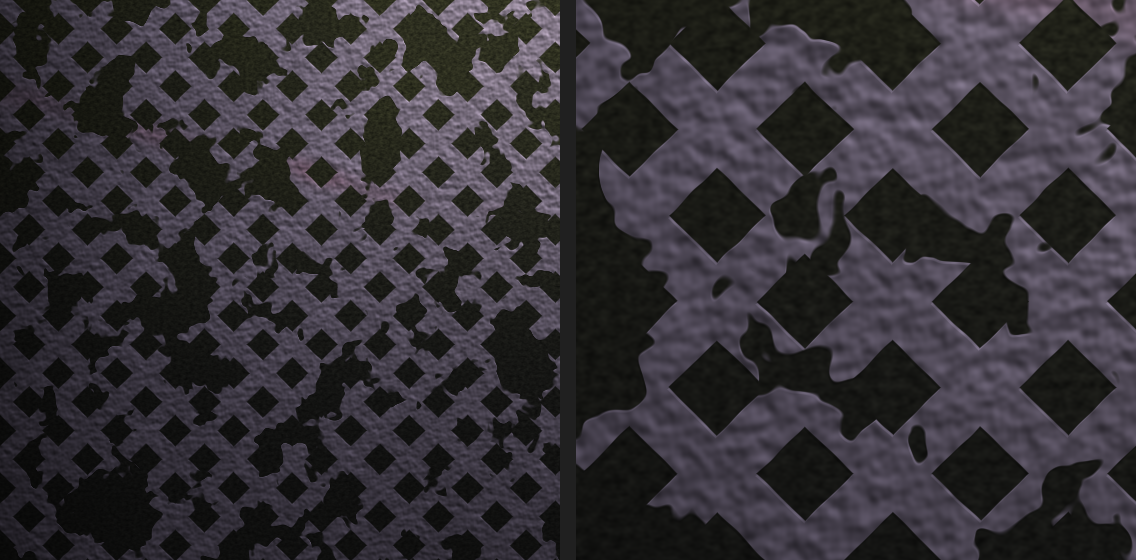
Left: the whole. Right: its middle third, enlarged.
A Shadertoy shader for this pattern:

```glsl
vec2 hashGradient(vec2 cell) {
    vec3 h = fract(cell.xyx * vec3(0.1031, 0.1030, 0.0973));
    h += dot(h, h.yzx + 33.33);
    return 2.0 * fract((h.xx + h.yz) * h.zy) - 1.0;
}

float gradientNoise(vec2 p) {
    vec2 cell = floor(p), f = fract(p);
    vec2 blend = f * f * f * (f * (f * 6.0 - 15.0) + 10.0);
    vec2 right = vec2(1.0, 0.0), up = vec2(0.0, 1.0);
    float a = dot(hashGradient(cell), f);
    float b = dot(hashGradient(cell + right), f - right);
    float c = dot(hashGradient(cell + up), f - up);
    float d = dot(hashGradient(cell + 1.0), f - 1.0);
    return mix(mix(a, b, blend.x), mix(c, d, blend.x), blend.y);
}

float fbm(vec2 p, int octaves, float gain) {
    float sum = 0.0, amplitude = 1.0;
    for (int i = 0; i < octaves; i++) {
        sum += amplitude * gradientNoise(p);
        p = mat2(1.6, 1.2, -1.2, 1.6) * p + 17.3;
        amplitude *= gain;
    }
    return sum;
}

// Signed distance to the diamond holes, negative inside, in lattice units
float latticeHoles(vec2 p, vec2 period, vec2 center, float halfSize) {
    vec2 q = (p - center) / period;
    vec2 diagonal = vec2(q.x + q.y, q.x - q.y);
    vec2 local = abs(fract(diagonal + 0.5) - 0.5);
    return max(local.x, local.y) - halfSize;
}

// Positive where the paint has flaked away
float flaking(vec2 p, float threshold) {
    vec2 warp = vec2(gradientNoise(p * 32.0), gradientNoise(p * 32.0 + 41.0));
    return fbm((p + 0.016 * warp) * 8.5 + 3.7, 4, 0.58) - threshold;
}

float paintCoverage(vec2 p, float pixel) {
    vec2 period = vec2(0.1044, 0.1025);
    vec2 wobble = 0.0012 * vec2(gradientNoise(p * 55.0), gradientNoise(p * 55.0 + 9.0));
    float edge = latticeHoles(p + wobble, period, vec2(0.313, 0.026), 0.275);
    float blur = 1.2 * pixel / period.y;
    float straps = smoothstep(-blur, blur, edge);
    float softness = 0.012 + 9.0 * pixel;
    return straps * (1.0 - smoothstep(-softness, softness, flaking(p, 0.145)));
}

float plasterHeight(vec2 p) {
    return gradientNoise(p * vec2(72.0, 88.0)) + 0.4 * gradientNoise(p * 160.0 + 5.0);
}

void mainImage(out vec4 fragColor, in vec2 fragCoord) {
    float pixel = 1.0 / iResolution.y;
    vec2 p = fragCoord * pixel;

    // Lamp near the upper right, shade toward the left and bottom
    vec2 toLamp = p - vec2(0.97, 1.04);
    float glow = exp(-2.1 * dot(toLamp, toLamp));
    float light = 0.44 + 0.74 * glow + 0.13 * p.y;
    light *= mix(0.74, 1.0, smoothstep(-0.05, 0.3, p.x));
    light *= 1.0 + 0.12 * gradientNoise(p * 3.0);
    vec3 warmth = mix(vec3(1.0), vec3(1.06, 1.05, 0.97), glow);

    // Relief seen as the height change along the light direction
    vec2 lightStep = 0.0036 * normalize(vec2(0.45, 1.0));
    float relief = plasterHeight(p) - plasterHeight(p + lightStep);
    float coverage = paintCoverage(p, pixel);
    float rim = coverage - paintCoverage(p + 0.45 * lightStep, pixel);

    // Faint rosy streak across the upper half
    float streakOffset = p.y - 0.83 + 0.25 * p.x + 0.03 * gradientNoise(p * 7.0);
    float streak = exp(-pow(streakOffset / 0.022, 2.0));
    streak *= smoothstep(-0.25, 0.35, gradientNoise(p * 6.0 + 20.0));

    vec3 paint = vec3(0.385, 0.355, 0.435) * (1.0 + 0.75 * relief);
    paint *= 1.0 + 0.15 * fbm(p * 20.0, 3, 0.5);
    paint *= mix(vec3(1.0), vec3(1.1, 0.92, 0.94), streak);
    paint *= 1.0 + 0.28 * rim;

    // Mossy dark ground with a fine grain
    float grain = fbm(p * vec2(130.0, 175.0), 2, 0.6);
    float moss = smoothstep(0.2, 1.0, p.y) * (0.75 + 0.5 * gradientNoise(p * 5.0 + 8.0));
    vec3 ground = mix(vec3(0.108, 0.110, 0.105), vec3(0.148, 0.155, 0.100), moss);
    ground *= 1.0 + 0.55 * grain;
    ground *= 1.0 - 0.22 * max(-rim, 0.0);

    vec3 color = mix(ground, paint, coverage) * light * warmth;
    fragColor = vec4(clamp(color, 0.0, 1.0), 1.0);
}
```
